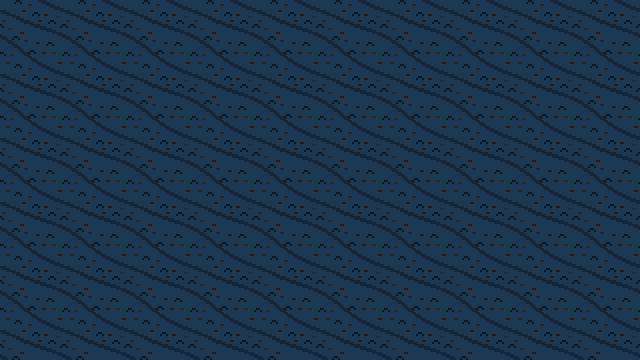
Give the GLSL for this texture, as a Shadertoy shader.

```glsl
// Dark blue pixel-art cloth: slanting wavy lines with scattered small arches and rust dashes.

const float TAU = 6.2831853;
const float CELLS_ACROSS = 320.0;  // square cells over the canvas width
const float TILE = 32.0;           // cells per repeat: 10 across, 5.625 down
const float LINE_HALF = 0.97;      // half height of a line, in cells
const int MARKS = 23;              // arches and dashes per repeat
const int SAMPLES = 2;             // smoothing samples per axis
const float SPREAD = 0.36;         // smoothing width, as a share of the sample area

const vec3 CLOTH = vec3(0.11, 0.22, 0.32);
const vec3 LINE  = vec3(0.08, 0.15, 0.22);
const vec3 ARCH  = vec3(0.04, 0.09, 0.12);
const vec3 RUST  = vec3(0.17, 0.09, 0.06);

// Height of the wavy line; it falls one tile over two tiles of width.
float lineHeight(float x) {
    float phase = TAU * x / (2.0 * TILE);
    return 31.83 - 0.5 * x - 1.75 * cos(phase - 2.8) - 0.6 * cos(2.0 * phase - 3.73);
}

// Cells of each column nearest to the line, repeated every tile.
bool onLine(vec2 cell, float shift) {
    float gap = cell.y + 0.5 - lineHeight(cell.x + 0.5 + shift);
    return abs(mod(gap + 0.5 * TILE, TILE) - 0.5 * TILE) < LINE_HALF;
}

// Centre of a mark, spread evenly along the band between two lines.
vec2 markCenter(float i) {
    float x = 2.0 * TILE * i / float(MARKS);
    float across = 0.24 + 0.52 * fract(0.618 * i + 0.3);
    return vec2(x, mix(lineHeight(x), lineHeight(x - TILE), across));
}

// Arch four cells wide: two feet below, two cells on top.
bool inArch(vec2 p) {
    bool middle = abs(p.x - 1.5) < 1.0;
    return p.x < 4.0 && p.y < 2.0 && middle == (p.y > 0.5);
}

bool inDash(vec2 p) {
    return p.x < 2.0 && p.y < 1.0;
}

// Cell position within a mark of the given size.
vec2 localCell(vec2 cell, vec2 center, vec2 size) {
    return mod(cell - floor(center - 0.5 * size), TILE);
}

vec3 cellColor(vec2 cell) {
    vec3 color = CLOTH;
    if (onLine(cell, 0.0) || onLine(cell, TILE)) color = LINE;
    for (int i = 0; i < MARKS; i++) {
        vec2 center = markCenter(float(i));
        if (i % 3 == 0) {
            if (inArch(localCell(cell, center, vec2(4.0, 2.0)))) color = ARCH;
        } else if (inDash(localCell(cell, center, vec2(2.0, 1.0)))) {
            // Some dashes are faded.
            float fade = 0.25 * float(i % 4 % 3);
            color = mix(RUST, CLOTH, fade);
        }
    }
    return color;
}

void mainImage(out vec4 fragColor, in vec2 fragCoord) {
    float scale = CELLS_ACROSS / iResolution.x;
    vec3 total = vec3(0.0);
    // Average a narrow area so that cell edges are smooth but crisp.
    for (int j = 0; j < SAMPLES; j++) {
        for (int i = 0; i < SAMPLES; i++) {
            vec2 offset = SPREAD * ((vec2(i, j) + 0.5) / float(SAMPLES) - 0.5);
            total += cellColor(floor((fragCoord + offset) * scale));
        }
    }
    fragColor = vec4(total / float(SAMPLES * SAMPLES), 1.0);
}
```
